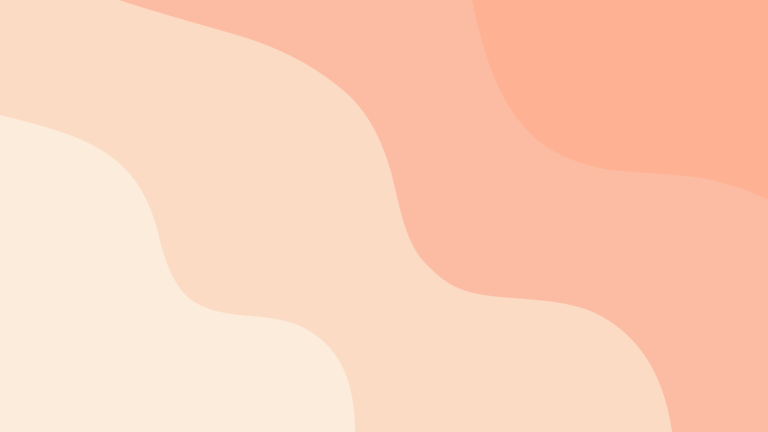
This background is drawn by a Shadertoy shader. Its source:

```glsl
const vec3 CREAM  = vec3(0.988, 0.926, 0.862);
const vec3 PEACH  = vec3(0.985, 0.860, 0.767);
const vec3 PINK   = vec3(0.990, 0.735, 0.640);
const vec3 ORANGE = vec3(0.996, 0.694, 0.575);

const float DESIGN_HEIGHT = 432.0;  // design units in the canvas height
const int KNOTS = 9;

// Wave knots on diagonal axes: (position along, offset across, slope)
const vec3 CREAM_WAVE[KNOTS] = vec3[KNOTS](
    vec3(115, -115, 0.60), vec3(199, -68, 0.48), vec3(284, -44, 0.05),
    vec3(391, -75, -0.61), vec3(485, -109, 0.05), vec3(566, -66, 0.86),
    vec3(626, -26, 0.38), vec3(668, -18, 0.03), vec3(787, -77, -1.0));
const vec3 PEACH_WAVE[KNOTS] = vec3[KNOTS](
    vec3(119, 119, 0.50), vec3(276, 204, 0.54), vec3(437, 253, 0.07),
    vec3(578, 210, -0.62), vec3(690, 162, 0.0), vec3(746, 170, 0.40),
    vec3(824, 226, 0.86), vec3(911, 283, 0.33), vec3(1104, 240, -0.75));
const vec3 PINK_WAVE[KNOTS] = vec3[KNOTS](
    vec3(472, 472, -0.65), vec3(535, 434.5, -0.54), vec3(599, 407, -0.32),
    vec3(668, 397, 0.02), vec3(768, 432, 0.64), vec3(823, 477, 0.87),
    vec3(872, 518, 0.80), vec3(918, 547, 0.60), vec3(968, 568, 0.36));

// Cubic Hermite segment between two knots
float hermite(float along, vec3 a, vec3 b) {
    float span = b.x - a.x;
    float t = (along - a.x) / span;
    float bend = span * t * (1.0 - t) * (a.z * (1.0 - t) - b.z * t);
    return mix(a.y, b.y, t * t * (3.0 - 2.0 * t)) + bend;
}

float tangentLine(float along, vec3 knot) {
    return knot.y + knot.z * (along - knot.x);
}

// Smooth wave through all knots, straight beyond both ends
float waveOffset(float along, vec3 knots[KNOTS]) {
    if (along < knots[0].x) return tangentLine(along, knots[0]);
    for (int i = 0; i < KNOTS - 1; i++) {
        if (along < knots[i + 1].x) return hermite(along, knots[i], knots[i + 1]);
    }
    return tangentLine(along, knots[KNOTS - 1]);
}

// Antialiased coverage of the area above and right of a wave
float beyondWave(vec2 diagonal, vec3 knots[KNOTS]) {
    float side = diagonal.y - waveOffset(diagonal.x, knots);
    return clamp(0.5 + side / fwidth(side), 0.0, 1.0);
}

void mainImage(out vec4 fragColor, in vec2 fragCoord) {
    vec2 p = fragCoord / iResolution.y * DESIGN_HEIGHT;
    float depth = DESIGN_HEIGHT - p.y;
    vec2 diagonal = vec2(p.x + depth, p.x - depth);

    // Stack the bands from lower left to upper right
    vec3 color = mix(CREAM, PEACH, beyondWave(diagonal, CREAM_WAVE));
    color = mix(color, PINK, beyondWave(diagonal, PEACH_WAVE));
    color = mix(color, ORANGE, beyondWave(diagonal, PINK_WAVE));
    fragColor = vec4(color, 1.0);
}
```
